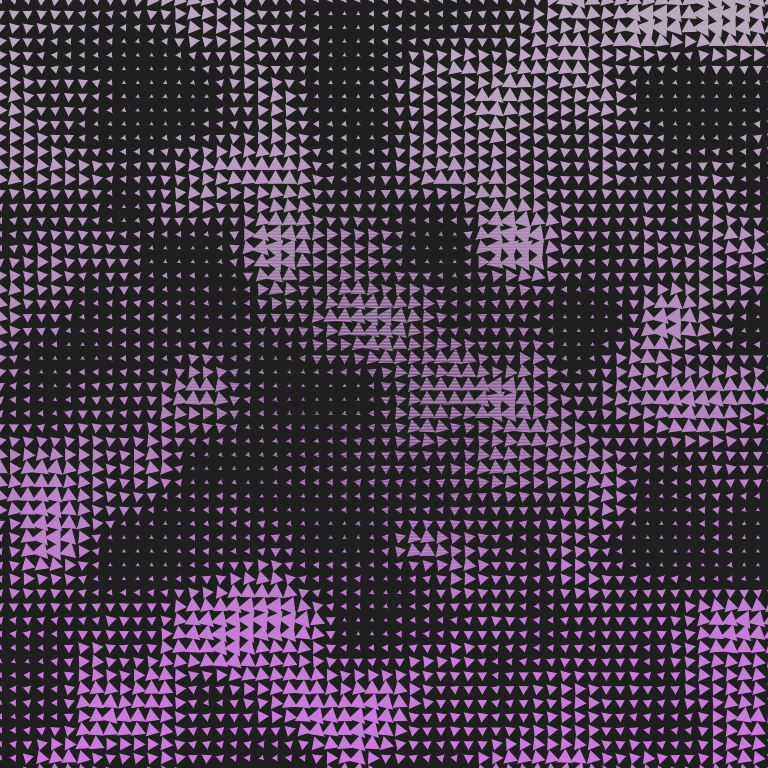
A three.js fragment shader for this pattern:

```glsl
// Lattice of triangles swelling and turning with smooth noise, mauve to orchid on charcoal.
varying vec2 vUv;

const float GRID = 55.73;         // lattice steps across and down
const float PI = 3.14159265;
const float HATCH_LINES = 236.0;  // fine lines over the canvas height
const vec3 CHARCOAL = vec3(0.12);
const vec3 PALE_MAUVE = vec3(0.73, 0.66, 0.75);
const vec3 MAUVE = vec3(0.70, 0.53, 0.74);
const vec3 ORCHID = vec3(0.79, 0.48, 0.86);

float hash(vec2 p) {
  vec3 q = fract(p.xyx * 0.1031);
  q += dot(q, q.yzx + 33.33);
  return fract((q.x + q.y) * q.z);
}

float valueNoise(vec2 p) {
  vec2 i = floor(p);
  vec2 f = fract(p);
  f = f * f * (3.0 - 2.0 * f);
  float low = mix(hash(i), hash(i + vec2(1.0, 0.0)), f.x);
  float high = mix(hash(i + vec2(0.0, 1.0)), hash(i + vec2(1.0, 1.0)), f.x);
  return mix(low, high, f.y);
}

// Growth of the triangle at a lattice point, 0 to 1
float growth(vec2 id) {
  vec2 p = id + 117.0;
  float n = 0.62 * valueNoise(p / 5.5)
          + 0.26 * valueNoise(p / 2.7 + 41.3)
          + 0.12 * valueNoise(p / 1.4 + 83.7);
  return clamp(0.37 + 1.4 * (n - 0.5), 0.02, 1.0);
}

vec2 rotate(vec2 p, float angle) {
  float c = cos(angle);
  float s = sin(angle);
  return vec2(c * p.x + s * p.y, c * p.y - s * p.x);
}

// Equilateral triangle of circumradius r with its apex along +x
float triangleDistance(vec2 p, float r) {
  return max(-p.x, 0.5 * p.x + 0.866 * abs(p.y)) - 0.5 * r;
}

// Nearest triangle among the neighbours, since large ones overlap
float fieldDistance(vec2 p) {
  vec2 base = floor(p + 0.5);
  float d = 10.0;
  for (int y = -1; y <= 1; y++) {
    for (int x = -1; x <= 1; x++) {
      vec2 id = base + vec2(float(x), float(y));
      float g = growth(id);
      vec2 local = rotate(p - id, PI * (0.5 - g));
      d = min(d, triangleDistance(local, mix(0.16, 0.92, g)));
    }
  }
  return d;
}

vec3 inkColour(float height) {
  vec3 lower = mix(ORCHID, MAUVE, smoothstep(0.0, 0.55, height));
  return mix(lower, PALE_MAUVE, smoothstep(0.45, 1.0, height));
}

// Fine horizontal lines, strongest at the centre
float hatch(vec2 uv) {
  float phase = uv.y * HATCH_LINES;
  float wave = 0.5 + 0.5 * cos(2.0 * PI * phase);
  float visible = 1.0 - smoothstep(0.45, 1.0, fwidth(phase));
  float strength = 0.42 * (1.0 - smoothstep(0.06, 0.36, length(uv - 0.5)));
  return strength * mix(0.5, wave, visible);
}

void main() {
  // Lattice starts at the top left corner
  vec2 p = (vUv - vec2(0.0, 1.0)) * GRID;
  float edge = 0.6 * fwidth(p.y);
  float cover = 1.0 - smoothstep(-edge, edge, fieldDistance(p));
  vec3 ink = mix(inkColour(vUv.y), CHARCOAL, hatch(vUv));
  gl_FragColor = vec4(mix(CHARCOAL, ink, cover), 1.0);
}
```
